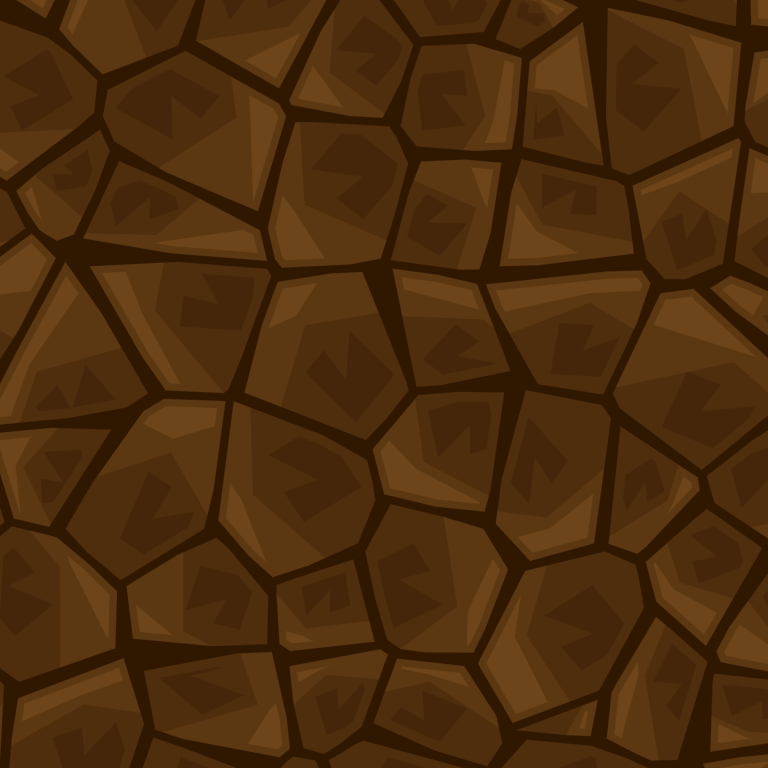
This texture is drawn by a WebGL 2 fragment shader. Its source:

```glsl
#version 300 es
precision highp float;

uniform vec2 u_resolution;
out vec4 outColor;

const float STONES_PER_SIDE = 6.3;
const float MIN_GAP = 0.033;
const vec3 CREVICE = vec3(0.19, 0.09, 0.00);
const vec3 SHADE = vec3(0.27, 0.15, 0.04);
const vec3 BODY = vec3(0.31, 0.18, 0.05);
const vec3 LIT = vec3(0.36, 0.22, 0.07);
const vec3 GLINT = vec3(0.43, 0.27, 0.10);

float hash(vec2 cell, float seed) {
  return fract(sin(dot(cell, vec2(127.1, 311.7)) + seed * 74.7) * 43758.5453);
}

vec2 rotate(vec2 v, float angle) {
  float c = cos(angle), s = sin(angle);
  return vec2(c * v.x - s * v.y, s * v.x + c * v.y);
}

vec2 site(vec2 cell) {
  return cell + 0.5 + 0.78 * (vec2(hash(cell, 1.0), hash(cell, 2.0)) - 0.5);
}

float weight(vec2 cell) {
  return 0.42 * hash(cell, 3.0);
}

float cover(float d, float width) {
  return smoothstep(-width, width, d);
}

// Cell of the weighted Voronoi diagram that owns p
vec2 owner(vec2 p) {
  vec2 base = floor(p), best = base;
  float nearest = 1e5;
  for (int j = -2; j <= 2; j++) {
    for (int i = -2; i <= 2; i++) {
      vec2 cell = base + vec2(i, j);
      vec2 r = p - site(cell);
      float power = dot(r, r) - weight(cell);
      if (power < nearest) {
        nearest = power;
        best = cell;
      }
    }
  }
  return best;
}

// Distance inside the stone outline; reach holds extents along +x, -x, +y, -y
float outline(vec2 p, vec2 cell, vec2 axis, out vec4 reach) {
  vec2 a = site(cell);
  vec2 side = vec2(-axis.y, axis.x);
  float inside = 1e5;
  reach = vec4(1.5);
  for (int j = -2; j <= 2; j++) {
    for (int i = -2; i <= 2; i++) {
      if (i == 0 && j == 0) continue;
      vec2 other = cell + vec2(i, j);
      vec2 ab = site(other) - a;
      float len = length(ab);
      vec2 n = ab / len;
      float border = 0.5 * (len + (weight(cell) - weight(other)) / len);

      // A tilted cut turns the even gap into a wedge
      float pairSeed = hash(other, 4.0) + hash(cell, 5.0) * 3.0;
      float tilt = 0.3 * (hash(cell, pairSeed) - 0.5);
      float gap = 0.02 + 0.045 * hash(other, pairSeed);
      float straight = border - dot(p - a, n) - MIN_GAP;
      float tilted = dot(a + n * border - p, rotate(n, tilt)) - gap;
      inside = min(inside, min(straight, tilted));

      vec2 along = vec2(dot(n, axis), dot(n, side));
      vec4 facing = vec4(along.x, -along.x, along.y, -along.y);
      reach = min(reach, mix(vec4(1.5), border / max(facing, 0.01), step(0.01, facing)));
    }
  }
  reach = max(reach, 0.1);
  return inside;
}

// Chevron with its own slope on each side, positive toward +x
float chevron(vec2 q, float tip, float slopeUp, float slopeDown) {
  return q.x - tip + abs(q.y) * (q.y > 0.0 ? slopeUp : slopeDown);
}

// Skewed block with a sharp notch cut from one side
float notchedPatch(vec2 q) {
  float block = min(0.42 - abs(q.x + 0.3 * q.y), 0.46 - abs(q.y - 0.25 * q.x));
  float notch = 0.5 * (q.x + 0.04) - abs(q.y + 0.45 * q.x - 0.08);
  return min(block, -notch);
}

void main() {
  float pixel = STONES_PER_SIDE / u_resolution.y;
  vec2 p = gl_FragCoord.xy * pixel;
  vec2 cell = owner(p);

  // Stone outline and local frame, x toward the lit side
  float angle = 6.2832 * hash(cell, 6.0);
  vec2 axis = rotate(vec2(1.0, 0.0), angle);
  vec4 reach;
  float inside = outline(p, cell, axis, reach);
  vec2 local = rotate(p - site(cell), -angle);
  vec2 q = (2.0 * local - reach.xz + reach.yw) / (reach.xz + reach.yw);
  q.y += 0.5 * (hash(cell, 7.0) - 0.5);

  // Flat facets
  float lit = chevron(q, 0.45, mix(0.2, 0.9, hash(cell, 8.0)), mix(0.2, 0.9, hash(cell, 9.0)));
  float glint = chevron(q, 0.6, mix(-0.35, 0.4, hash(cell, 10.0)), mix(-0.35, 0.4, hash(cell, 11.0)));
  glint = min(min(glint, lit), inside - 0.06);
  float turn = 2.0 * (hash(cell, 12.0) - 0.5);
  float shade = min(notchedPatch(rotate(q + vec2(0.3, 0.0), turn)), inside - 0.08);

  vec3 color = mix(BODY, SHADE, cover(shade, 0.7 * fwidth(shade)));
  color = mix(color, LIT, cover(lit, 0.7 * fwidth(lit)));
  color = mix(color, GLINT, cover(glint, 0.7 * fwidth(glint)));
  color = mix(CREVICE, color, cover(inside, 0.8 * pixel));
  outColor = vec4(color, 1.0);
}
```
